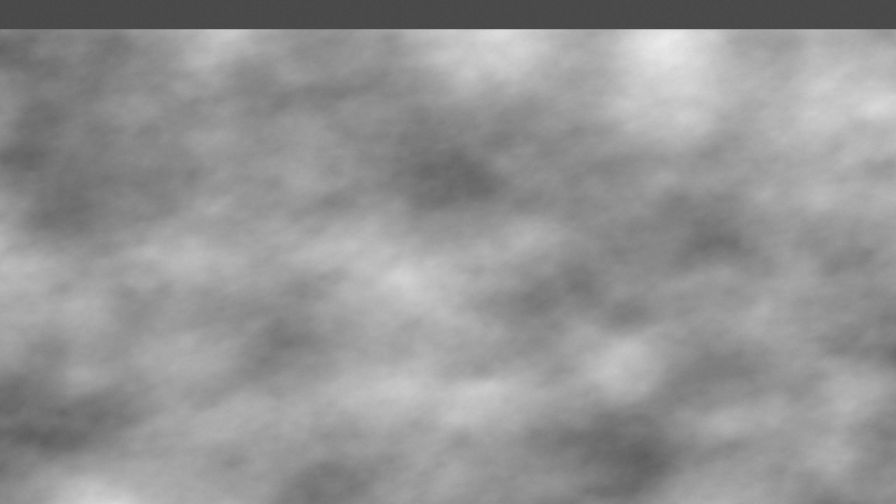
This texture is drawn by a WebGL 1 fragment shader. Its source:

```glsl
precision highp float;
// Soft grey clouds below a flat dark strip along the top edge.
// The clouds are octaves of cellular noise: each cell scatters one smooth
// light or dark blob, in a space stretched sideways and slightly slanted.

uniform vec2 u_resolution;

// Three random values per cell: blob position and brightness
vec3 hash3(vec2 cell) {
    vec3 q = fract(vec3(cell.xyx) * vec3(0.1031, 0.1030, 0.0973));
    q += dot(q, q.yxz + 33.33);
    return fract((q.xxy + q.yzz) * q.zyx);
}

// Sum of the blobs from the surrounding cells, centred on zero
float blobNoise(vec2 p) {
    vec2 cell = floor(p);
    vec2 local = p - cell;
    float sum = 0.0;
    for (int j = -1; j <= 1; j++) {
        for (int i = -1; i <= 1; i++) {
            vec2 offset = vec2(float(i), float(j));
            vec3 rnd = hash3(cell + offset + 57.0);
            vec2 d = offset + rnd.xy - local;
            float falloff = max(1.0 - dot(d, d), 0.0);
            sum += (rnd.z * 2.0 - 1.0) * falloff * falloff * falloff;
        }
    }
    return sum;
}

// Octaves of blobs, turned a little each time to hide the cell grid
float clouds(vec2 p) {
    mat2 turn = mat2(0.98, 0.2, -0.2, 0.98);
    float sum = 0.0;
    float amplitude = 1.0;
    for (int octave = 0; octave < 6; octave++) {
        sum += amplitude * blobNoise(p);
        p = turn * p * 2.03 + vec2(17.3, 9.1);
        amplitude *= 0.5;
    }
    return sum;
}

void main() {
    vec2 uv = gl_FragCoord.xy / u_resolution.y;

    // Wide clouds that rise gently to the right
    vec2 p = vec2(uv.x * 2.6, (uv.y - 0.14 * uv.x) * 4.0);
    float grey = clamp(0.6 + 0.225 * clouds(p), 0.35, 0.93);

    // Dark strip with an antialiased lower edge
    float edge = 0.75 / u_resolution.y;
    float strip = smoothstep(-edge, edge, uv.y - 0.942);
    grey = mix(grey, 0.29, strip);

    // Faint film grain over everything
    grey += 0.012 * (hash3(floor(uv * 288.0)).x - 0.5);

    gl_FragColor = vec4(vec3(grey), 1.0);
}
```
